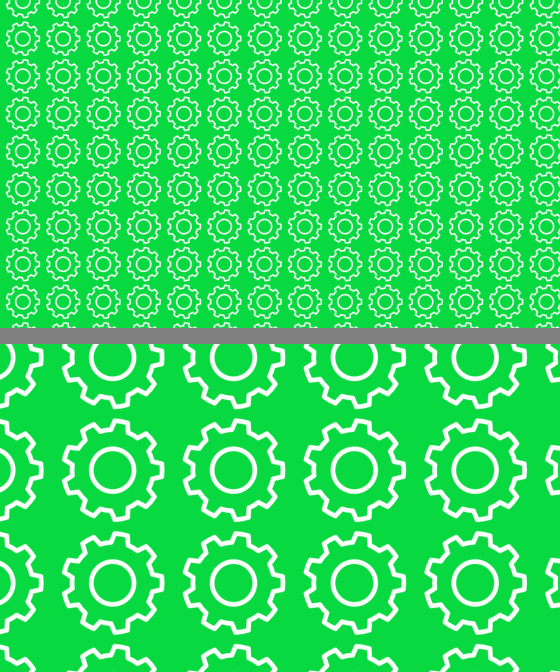
Top: the whole. Bottom: its middle third, enlarged.
Write a Shadertoy shader that draws this pattern.

```glsl
const vec3 GROUND = vec3(0.03, 0.85, 0.25);
const vec3 INK = vec3(0.985, 1.0, 0.985);

// Lengths are fractions of the canvas height
const vec2 PITCH = vec2(0.1228, 0.1146);
const vec2 FIRST_CENTRE = vec2(0.0696, 0.0800);
const float TEETH = 9.0;
const float TIP_RADIUS = 0.0503;
const float ROOT_RADIUS = 0.0413;
const float TIP_HALF_WIDTH = 0.0066;
const float ROOT_HALF_WIDTH = 0.0088;
const float HUB_RADIUS = 0.0217;
const float HALF_LINE = 0.0024;
const float EDGE_PIXELS = 0.8;
const float PI = 3.14159265;

float segmentDistance(vec2 p, vec2 a, vec2 b) {
    vec2 pa = p - a;
    vec2 ba = b - a;
    return length(pa - ba * clamp(dot(pa, ba) / dot(ba, ba), 0.0, 1.0));
}

// Point on a circle at a given height above the tooth axis
vec2 onCircle(float radius, float height) {
    return vec2(sqrt(radius * radius - height * height), height);
}

// Distance to the toothed outline, folded into half of one tooth
float gearOutline(vec2 p) {
    float sector = 2.0 * PI / TEETH;
    float angle = atan(p.y, p.x + 1e-7);
    angle = abs(angle - sector * floor(angle / sector + 0.5));
    vec2 q = length(p) * vec2(cos(angle), sin(angle));

    vec2 crown = vec2(TIP_RADIUS, 0.0);
    vec2 tip = onCircle(TIP_RADIUS, TIP_HALF_WIDTH);
    vec2 root = onCircle(ROOT_RADIUS, ROOT_HALF_WIDTH);
    vec2 valley = ROOT_RADIUS * vec2(cos(0.5 * sector), sin(0.5 * sector));

    float d = segmentDistance(q, crown, tip);
    d = min(d, segmentDistance(q, tip, root));
    return min(d, segmentDistance(q, root, valley));
}

void mainImage(out vec4 fragColor, in vec2 fragCoord) {
    vec2 uv = fragCoord / iResolution.y;
    float edge = EDGE_PIXELS / iResolution.y;

    // Repeat around the gear centres
    vec2 p = (fract((uv - FIRST_CENTRE) / PITCH + 0.5) - 0.5) * PITCH;

    // Stroke the outline and the hub ring
    float hub = abs(length(p) - HUB_RADIUS);
    float stroke = min(gearOutline(p), hub) - HALF_LINE;
    float ink = 1.0 - smoothstep(-edge, edge, stroke);

    fragColor = vec4(mix(GROUND, INK, ink), 1.0);
}
```
